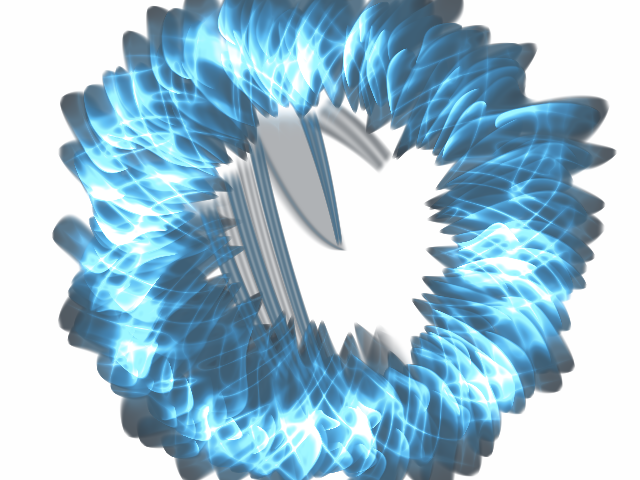
A Shadertoy shader for this background:

```glsl
// Draws a ragged ring of glowing blue folds and smoky strands on white.

const float TAU = 6.2831853;
const vec2 RING_CENTRE = vec2(.02, .005); // in canvas heights from the middle
const float OPACITY = 1.9;
const float CREST_GAIN = .66;
const float THREAD_GAIN = .36;
const float GLOW_GAIN = .72;

const vec3 PAPER = vec3(.995);
const vec3 SMOKE = vec3(.20, .23, .26);
const vec3 STEEL = vec3(.24, .37, .46);
const vec3 BLUE = vec3(.26, .51, .69);
const vec3 SKY = vec3(.36, .74, .96);
const vec3 ICE = vec3(.62, .97, 1.);

// Ring profile, one value per 30 degrees, counterclockwise from the right
const float OUTER[12] = float[](.565, .635, .57, .53, .59, .62, .56, .57, .575, .545, .57, .57);
const float INNER[12] = float[](.235, .24, .24, .27, .27, .25, .29, .39, .39, .33, .28, .21);
const float LIGHT[12] = float[](1., .6, .5, .75, .8, 1., 1.15, .9, .75, 1.05, .8, .85);

// Soft lamps: x, y, radius
const vec3 LAMPS[12] = vec3[](
  vec3(-.22, .4, .06), vec3(-.4, .3, .06), vec3(-.45, .13, .07), vec3(-.31, .11, .07),
  vec3(-.45, -.02, .07), vec3(-.41, -.25, .06), vec3(.37, -.02, .08), vec3(.47, -.14, .06),
  vec3(-.01, -.4, .09), vec3(-.2, -.4, .06), vec3(-.06, .34, .07), vec3(.36, -.3, .06));

float hash(vec2 q) {
  return fract(sin(dot(q, vec2(127.1, 311.7))) * 43758.5453);
}

// Value noise stretched along twisted spokes, seamless around the ring
float spokes(float angle, float r, float count, float twist) {
  vec2 q = vec2((angle + twist * r) / TAU * count, r * 9. + count);
  vec2 i = floor(q), f = fract(q);
  f = f * f * (3. - 2. * f);
  float x0 = mod(i.x, count), x1 = mod(i.x + 1., count);
  return mix(mix(hash(vec2(x0, i.y)), hash(vec2(x1, i.y)), f.x),
    mix(hash(vec2(x0, i.y + 1.)), hash(vec2(x1, i.y + 1.)), f.x), f.y);
}

float filaments(float angle, float r, float count, float twist) {
  return pow(1. - abs(2. * spokes(angle, r, count, twist) - 1.), 5.);
}

float around(float profile[12], float angle) {
  float k = fract(angle / TAU) * 12.;
  int i = int(k) % 12;
  return mix(profile[i], profile[(i + 1) % 12], smoothstep(0., 1., fract(k)));
}

// Overlapping tapered petals: density and crest light
vec2 folds(float angle, float r, float count, float twist, float lo, float hi) {
  float u = (angle + twist * (r - .4)) * count / TAU;
  vec2 sum = vec2(0.);
  for (int k = -2; k <= 2; k++) {
    float id = floor(u) + float(k);
    vec2 key = vec2(mod(id, count), count);
    float h1 = hash(key), h2 = hash(key + 17.3), h3 = hash(key + 41.9);
    float start = lo + .08 * (h1 - .4), end = hi + .03 - .1 * h2;
    float t = clamp((r - start) / (end - start), 0., 1.);
    float width = .03 + (.55 + .35 * h3) * pow(4. * t * (1. - t), .8);
    float bend = .6 * (h2 - .5) * sin(TAU * t);
    float x = (u - id - .2 - .6 * h3 + bend) / width;
    float ends = smoothstep(0., .06, t) * smoothstep(1., .95, t);
    float crest = pow(clamp(.5 + .5 * x, 0., 1.), 4.) * smoothstep(1., .85, x);
    sum += ends * vec2(smoothstep(1.2, .7, abs(x)), crest * (.25 + 1.9 * h1 * h1));
  }
  return sum;
}

// Streaked band from a to b, denser along its rims
float ribbon(vec2 p, vec2 a, vec2 b, float bend, float width, float taper) {
  vec2 axis = b - a;
  float t = clamp(dot(p - a, axis) / dot(axis, axis), 0., 1.);
  float across = dot(p - a, normalize(vec2(-axis.y, axis.x)));
  float x = (across - bend * 4. * t * (1. - t)) / (width * (1. - taper * t));
  float ends = smoothstep(0., .1, t) * smoothstep(1., .92, t);
  return ends * smoothstep(1.2, .75, abs(x)) * (.65 + .35 * x * x + .25 * sin(7. * x + 5. * t));
}

vec3 ramp(float l) {
  vec3 c = mix(SMOKE, STEEL, smoothstep(0., .1, l));
  c = mix(c, BLUE, smoothstep(.12, .36, l));
  c = mix(c, SKY, smoothstep(.32, .58, l));
  c = mix(c, ICE, smoothstep(.52, .82, l));
  return mix(c, vec3(1.), smoothstep(.9, 1.4, l));
}

void mainImage(out vec4 fragColor, in vec2 fragCoord) {
  vec2 p = (fragCoord - .5 * iResolution.xy) / iResolution.y;
  vec2 q = p - RING_CENTRE;
  float r = length(q), angle = atan(q.y, q.x);
  float lo = around(INNER, angle), hi = around(OUTER, angle);
  hi -= .08 * exp(-pow(abs(angle - .64) / .08, 2.)); // notch

  // Main ring: long folds, then an inner and an outer row
  vec2 ring = folds(angle, r, 42., .4, lo, hi);
  ring += folds(angle, r, 53., -.6, lo, mix(lo, hi, .65));
  ring += folds(angle, r, 59., .7, mix(lo, hi, .4), hi);

  // Dark web at the lower left of the opening
  float webMask = smoothstep(.3, .75, cos(angle - 4.05));
  vec2 web = folds(angle, r, 37., -.9, .2, .5) + folds(angle, r, 29., .5, .22, .52);
  web *= webMask;

  // Light from crests, threads and lamps, broken up by streaks
  float band = smoothstep(lo - .02, lo + .06, r) * smoothstep(hi + .01, hi - .16, r);
  float threads = filaments(angle, r, 90., 1.6) + filaments(angle, r, 70., -1.8);
  float streaks = .45 + .6 * spokes(angle, r, 150., .8) + .5 * spokes(angle, r, 47., -.5);
  float lamp = 0.;
  for (int i = 0; i < 12; i++) {
    vec2 d = (p - LAMPS[i].xy) / LAMPS[i].z;
    lamp += exp(-dot(d, d));
  }
  float light = around(LIGHT, angle) * band * (CREST_GAIN * ring.y + THREAD_GAIN * threads + .08);
  light += GLOW_GAIN * lamp * (.4 + .5 * threads + .3 * ring.y);
  light = light * streaks + .016 * ring.x + .02 * web.x;
  light += .17 * web.y + .16 * webMask * threads * min(web.x, 1.);

  // Strands crossing the opening
  float smoke = 0.;
  for (int i = 0; i < 5; i++) {
    float k = float(i) / 4., blue = float((i + 1) % 2);
    vec2 top = mix(vec2(-.14, .22), vec2(-.24, .08), k);
    vec2 foot = mix(vec2(.02, -.32), vec2(-.07, -.3), k);
    float s = ribbon(p, top, foot, -.012, .014 + .004 * k, .2);
    smoke += s * (.35 + .75 * blue);
    light += .17 * s * blue;
  }

  // Smoky wedge with a blue rim, and a lobe beside it
  float t = clamp((p.y + .024) / .28, 0., 1.);
  float left = p.x - .05 + .215 * pow(t, .55), right = p.x - .05 + .075 * t;
  float wedge = smoothstep(-.014, .012, left) * smoothstep(.01, -.006, right);
  wedge *= smoothstep(0., .02, t) * smoothstep(.28, .24, p.y);
  float crease = wedge * exp(-pow(abs(left - .016) / .006, 2.));
  float rim = ribbon(p, vec2(-.03, .27), vec2(.042, -.015), .006, .018, .7);
  float lobe = ribbon(p, vec2(-.01, .27), vec2(.14, .155), .01, .036, .4);
  smoke += .26 * wedge + .35 * crease + 1.2 * rim + .45 * lobe;
  light += .22 * rim + .06 * crease;

  float alpha = 1. - exp(-OPACITY * (ring.x + web.x + smoke));
  fragColor = vec4(mix(PAPER, ramp(light), alpha), 1.);
}
```
